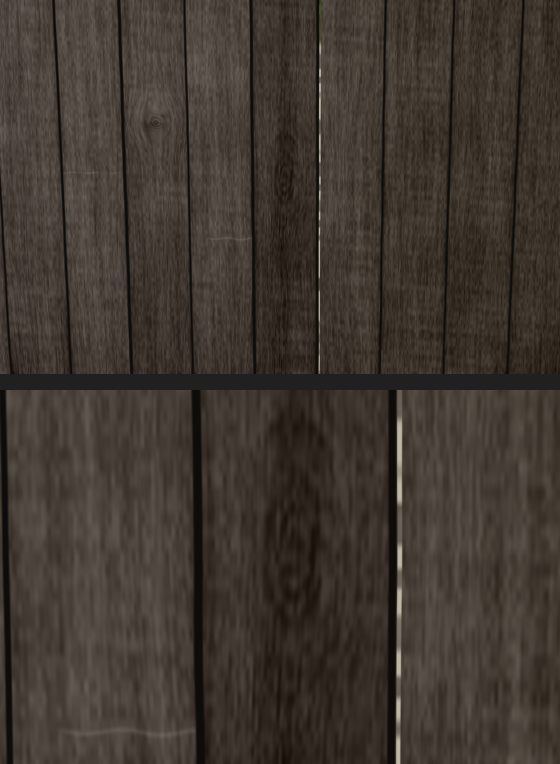
Top, the full canvas; bottom, a detail of the centre.
Write a WebGL 2 fragment shader that draws this texture.

```glsl
#version 300 es
precision highp float;
// Weathered dark timber fence: upright boards, narrow shadow gaps, one gap letting daylight in.

#define WOOD vec3(0.267, 0.231, 0.203)
#define SHADOW vec3(0.055, 0.048, 0.040)
#define DAYLIGHT vec3(0.74, 0.72, 0.64)
#define FOLIAGE vec3(0.27, 0.33, 0.13)
#define BOARD_RATIO 5.8      // canvas height in board widths
#define GAP_HALF 0.019       // half gap width in board widths
#define GRAIN 0.36           // contrast of the long fibres
#define PORES 0.30           // contrast of the short pores
#define OPEN_GAP 5.0         // gap that shows daylight
#define KNOT vec3(0.51, 3.90, 2.0)    // position on board, board number
#define HEART vec3(0.49, 3.02, 4.0)

uniform vec2 u_resolution;
out vec4 fragColor;

float hash(vec2 p) {
  vec3 h = fract(p.xyx * vec3(0.1031, 0.1030, 0.0973));
  h += dot(h, h.yzx + 33.33);
  return fract((h.x + h.y) * h.z);
}

float noise(vec2 p) {
  vec2 i = floor(p), f = fract(p);
  f = f * f * (3.0 - 2.0 * f);
  return mix(mix(hash(i), hash(i + vec2(1, 0)), f.x),
             mix(hash(i + vec2(0, 1)), hash(i + vec2(1, 1)), f.x), f.y);
}

// Noise centred on zero
float ripple(vec2 p) { return noise(p) - 0.5; }

// Soft-edged stripe of the given half width
float stripe(float d, float halfWidth, float soft) {
  return 1.0 - smoothstep(halfWidth - soft, halfWidth + soft, abs(d));
}

// Relative brightness of the wood; q is in board widths
float woodTone(vec2 q, float board) {
  vec2 seed = vec2(board * 37.0, board * 11.0);
  vec2 toKnot = q - KNOT.xy, toHeart = q - HEART.xy;
  float onKnot = float(board == KNOT.z), onHeart = float(board == HEART.z);

  // Fibres drift slowly and bend around the knot
  float knotNear = onKnot * exp(-dot(toKnot, toKnot) * 7.0);
  float x = q.x + 0.10 * ripple(vec2(q.x * 2.0, q.y * 0.6) + seed);
  x -= toKnot.x * knotNear * 0.7;
  float tone = GRAIN * 0.5 * ripple(vec2(x * 9.0, q.y * 0.35) + seed);
  tone += GRAIN * 0.6 * ripple(vec2(x * 27.0, q.y * 1.3) + seed);
  tone += GRAIN * 0.6 * ripple(vec2(x * 55.0, q.y * 3.5) + seed);
  tone += PORES * ripple(vec2(x * 48.0, q.y * 15.0) + seed.yx);

  // Cross marks of the saw and cloudy weathering
  float cloud = noise(q * vec2(1.6, 1.1) + seed);
  tone += 0.22 * cloud * ripple(vec2(q.x * 1.5, q.y * 13.0 + q.x) + seed);
  tone += 0.20 * (cloud - 0.5);

  // Knot: pale halo, dark ringed core
  float r = length(toKnot * vec2(1.0, 1.15)) + 0.10 * ripple(q * 9.0);
  tone += onKnot * 0.16 * exp(-dot(toKnot - vec2(0.0, 0.3), toKnot - vec2(0.0, 0.3)) * 9.0);
  tone -= onKnot * exp(-r * r * 55.0) * (0.28 + 0.16 * cos(r * 95.0));

  // Heartwood: nested ovals stretched along the board
  float oval = length(toHeart * vec2(1.0, 0.36)) + 0.035 * ripple(q * vec2(7.0, 3.0));
  float rings = 0.6 * cos(oval * 105.0) + 1.6 * ripple(vec2(oval * 38.0, 3.0));
  tone += onHeart * 0.13 * rings * exp(-oval * oval * 9.0);
  tone -= onHeart * 0.15 * exp(-toHeart.x * toHeart.x * 22.0);

  // Pale scratches across two boards
  for (int i = 0; i < 2; i++) {
    float n = float(i);
    float lineY = 3.13 - 1.03 * n + 0.04 * ripple(vec2(q.x * 5.0, n));
    float worn = smoothstep(0.25, 0.7, noise(vec2(q.x * 6.0 + n * 9.0, 2.0)));
    tone += float(board == 1.0 + 2.0 * n) * 0.24 * worn * stripe(q.y - lineY, 0.012, 0.015);
  }
  return tone;
}

void main() {
  vec2 uv = gl_FragCoord.xy / u_resolution;

  // Boards lean outward toward the top, with slightly uneven pitch
  float pitch = mix(0.1108, 0.1194, uv.y);
  float bowed = uv.x + 0.042 * uv.x * (0.94 - uv.x);
  float k = (bowed - mix(0.0208, -0.0204, uv.y)) / pitch;
  float board = floor(k), gap = round(k);
  float pixel = 1.0 / (u_resolution.x * pitch);
  vec2 q = vec2(k - board, uv.y * BOARD_RATIO);

  // Daylight from the upper left, then each board's own shade
  float tone = 1.0 + 0.30 * (0.46 - uv.x) + 0.30 * (uv.y - 0.5);
  tone -= 0.10 * smoothstep(0.8, 1.0, uv.y);
  float shades[9] = float[9](-0.04, 0.09, 0.02, 0.10, -0.10, 0.05, -0.02, 0.00, -0.03);
  tone += shades[int(clamp(board, 0.0, 8.0))];
  tone += woodTone(q, board);

  // Rounded edges darken into the gaps
  float side = k - gap + 0.008 * ripple(vec2(gap * 7.0, q.y * 2.0));
  tone -= 0.24 * exp(-abs(side) * 28.0);
  vec3 color = WOOD + WOOD.r * (tone - 1.0);
  color.b += 0.012 * (0.5 - uv.x);
  color = max(color, SHADOW);

  float gapHalf = GAP_HALF * (0.8 + 0.5 * hash(vec2(gap, 5.0)));
  color = mix(color, SHADOW, stripe(side, gapHalf, max(pixel, 0.008)));

  // Broken sliver of light beside the open gap
  float glint = smoothstep(0.18, 0.65, noise(vec2(3.0, q.y * 9.0)));
  float leaf = smoothstep(0.55, 0.8, noise(vec2(8.0, q.y * 2.3))) * step(0.5, uv.y);
  float sliver = stripe(side - 0.036, mix(0.009, 0.015, uv.y), max(pixel * 0.7, 0.005));
  color = mix(color, mix(DAYLIGHT, FOLIAGE, leaf), float(gap == OPEN_GAP) * sliver * (0.3 + 0.7 * glint));

  fragColor = vec4(color, 1.0);
}
```
